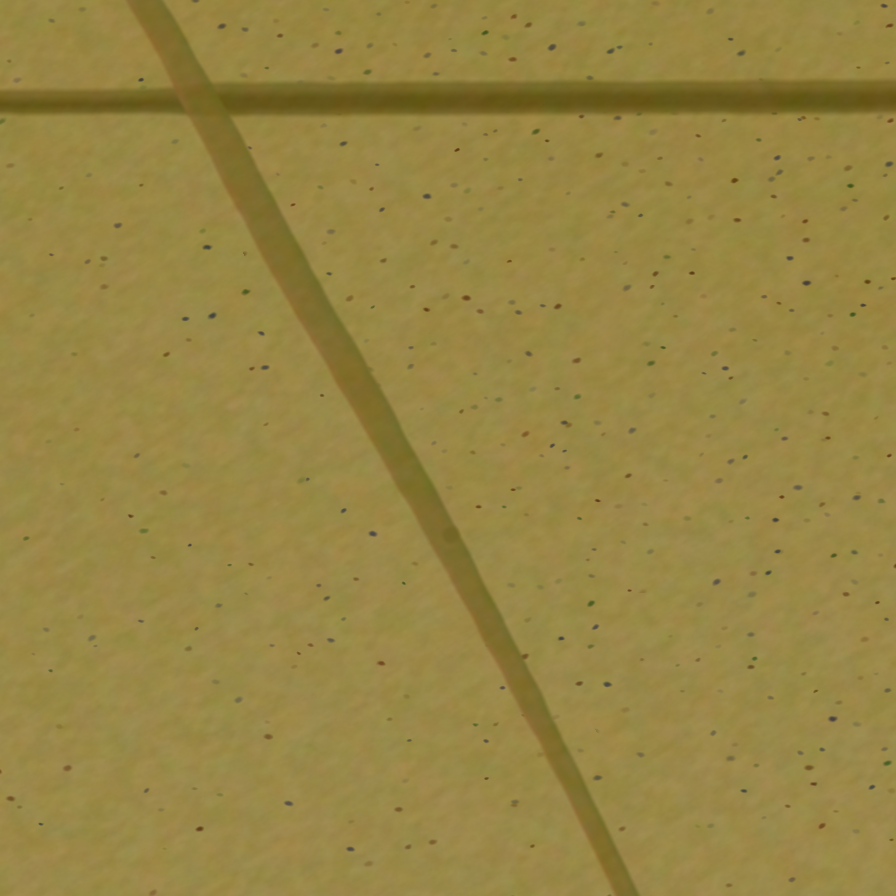
Write a WebGL 2 fragment shader that draws this texture.

```glsl
#version 300 es
precision highp float;
// Speckled ochre floor tiles divided by a level grout line and a slanting one.

#define SPECK_CELLS 38.0
#define SPECK_SIZE 0.0042
#define SPECK_DEPTH 0.24
#define GRAIN 0.035
#define TINT 0.028
#define EDGE_SOFT 0.0035

uniform vec2 u_resolution;
out vec4 fragColor;

const vec3 TILE_WARM = vec3(0.595, 0.522, 0.255);
const vec3 TILE_PALE = vec3(0.610, 0.540, 0.300);
const vec3 GROUT = vec3(0.495, 0.428, 0.175);
const vec3 GROUT_DARK = vec3(0.395, 0.335, 0.095);

float hash(vec2 p) {
  return fract(sin(dot(p, vec2(127.1, 311.7))) * 43758.545);
}

float noise(vec2 p) {
  vec2 i = floor(p), f = fract(p);
  f = f * f * (3.0 - 2.0 * f);
  return mix(mix(hash(i), hash(i + vec2(1, 0)), f.x),
             mix(hash(i + vec2(0, 1)), hash(i + vec2(1, 1)), f.x), f.y);
}

float fbm(vec2 p) {
  float sum = 0.0, amp = 0.5;
  for (int i = 0; i < 4; i++) {
    sum += amp * noise(p);
    p = mat2(1.6, 1.2, -1.2, 1.6) * p + 7.3;
    amp *= 0.5;
  }
  return sum / 0.9375;
}

// Soft band: 1 inside the half width, 0 outside.
float band(float d, float halfWidth, float soft) {
  return 1.0 - smoothstep(halfWidth - soft, halfWidth + soft, abs(d));
}

// Centre of the slanting grout at height y.
float slantX(float y) {
  return 0.70 - 0.475 * y - 0.09 * y * y + 0.09 * max(y - 0.7, 0.0);
}

// Scattered oval specks: rgb is the amount to subtract.
vec3 specks(vec2 uv) {
  vec3 dark = vec3(0.0);
  vec2 home = floor(uv * SPECK_CELLS);
  float side = smoothstep(-0.08, 0.12, uv.x - slantX(uv.y));
  float density = mix(0.24, 0.46, side) * mix(0.75, 1.0, smoothstep(0.0, 0.5, uv.y));
  for (int j = -1; j <= 1; j++)
    for (int i = -1; i <= 1; i++) {
      vec2 cell = home + vec2(i, j);
      float pick = hash(cell + 3.7), tone = hash(cell + 31.4);
      vec2 centre = (cell + vec2(hash(cell + 11.3), hash(cell + 23.9))) / SPECK_CELLS;
      float angle = 0.9 * (hash(cell + 47.1) - 0.35);
      vec2 d = mat2(cos(angle), -sin(angle), sin(angle), cos(angle)) * (uv - centre);
      float size = SPECK_SIZE * mix(0.65, 1.35, hash(cell + 59.2));
      d += 0.0012 * (noise(uv * 260.0) - 0.5);
      float mask = 1.0 - smoothstep(0.25, 1.1, length(d * vec2(0.85, 1.4)) / size);
      vec3 hue = mix(vec3(0.75, 1.0, 0.65), vec3(1.1, 0.9, 0.15), step(0.45, tone));
      hue = mix(hue, vec3(1.1, 0.65, 0.5), step(0.84, tone));
      float depth = SPECK_DEPTH * mix(0.25, 1.25, pow(hash(cell + 71.8), 1.6));
      dark = max(dark, hue * mask * depth * step(pick, density));
    }
  return dark;
}

void main() {
  vec2 uv = gl_FragCoord.xy / u_resolution;

  // Tile body: broad gradient, cloudy patches, slanted streaks and colour tint
  float pale = 0.8 - 0.65 * uv.y + 0.6 * (fbm(uv * 5.0) - 0.5);
  vec3 col = mix(TILE_WARM, TILE_PALE, clamp(pale, 0.0, 1.0));
  vec2 streak = mat2(0.87, -0.5, 0.5, 0.87) * uv;
  float grain = fbm(streak * vec2(70.0, 110.0)) - 0.5;
  float hueShift = fbm(uv * 42.0 + 19.0) - 0.5;
  float blueShift = fbm(uv * 55.0 + 83.0) - 0.5;
  vec3 tint = TINT * (hueShift * vec3(2.0, -0.8, 0.4) + blueShift * vec3(0.0, 0.0, 2.2));
  col += GRAIN * 1.6 * grain + tint;
  col -= specks(uv);

  // Level grout with a darker core below its middle
  float wobble = 0.003 * (noise(uv * 35.0) - 0.5);
  float rightPart = smoothstep(0.16, 0.25, uv.x);
  float levelD = uv.y - (0.886 + 0.002 * rightPart + 0.004 * uv.x) + wobble * 0.6;
  float levelMask = band(levelD, mix(0.0135, 0.0185, rightPart), 0.004);
  float core = band(levelD + 0.003, mix(0.006, 0.010, rightPart), 0.007);
  vec3 level = mix(GROUT - vec3(0.02, 0.015, 0.01), GROUT_DARK, core);
  level += GRAIN * grain + tint;

  // Slanting grout, reddish on its left rim and greenish on its right
  float slantD = uv.x - slantX(uv.y) + wobble;
  float halfWidth = mix(0.0135, 0.0235, smoothstep(0.0, 0.75, uv.y))
                  - 0.003 * smoothstep(0.86, 0.95, uv.y);
  float slantMask = band(slantD, halfWidth, EDGE_SOFT);
  float across = slantD / halfWidth;
  vec3 slant = GROUT + GRAIN * grain + tint;
  slant += vec3(0.045, 0.0, 0.02) * smoothstep(-0.4, -1.0, across);
  slant += vec3(-0.035, -0.005, -0.005) * smoothstep(0.2, 0.9, across);

  // Rounded chip on the right rim of the slanting grout
  float chip = 1.0 - smoothstep(0.006, 0.013, length(uv - vec2(0.503, 0.403)));

  col = mix(col, level, levelMask);
  col = mix(col, slant - 0.03 * levelMask, slantMask);
  col = mix(col, GROUT - vec3(0.06, 0.04, 0.03), 0.7 * chip);

  fragColor = vec4(clamp(col, 0.0, 1.0), 1.0);
}
```
